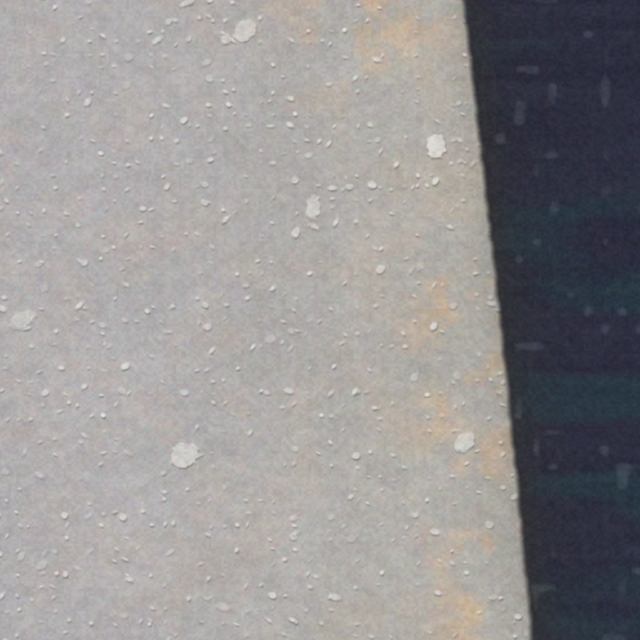
A WebGL 1 fragment shader for this texture:

```glsl
precision highp float;
// Pale speckled concrete slab with a slanted right edge above a dark blue gap.
uniform vec2 u_resolution;

const vec3 SLAB_COOL = vec3(0.695, 0.685, 0.690);
const vec3 SLAB_WARM = vec3(0.690, 0.678, 0.655);
const vec3 GAP_BLUE = vec3(0.175, 0.180, 0.245);
const vec3 GAP_TEAL = vec3(0.165, 0.220, 0.265);
const vec3 GAP_SHADE = vec3(0.195, 0.195, 0.205);
const vec3 RUST = vec3(0.075, 0.010, -0.055);
const vec3 CHIP_LIGHT = vec3(0.860, 0.850, 0.835);
const vec3 CHIP_SHADE = vec3(0.440, 0.430, 0.420);
const float EDGE_BASE = 0.831;
const float EDGE_SLOPE = 0.092;
const float EDGE_BEND = 0.016;
const float EDGE_SOFT = 0.006;
const float GRAIN = 0.050;
const float CHIP_SOFT = 0.0022;

float hash(vec2 p) {
  return fract(sin(dot(p, vec2(127.1, 311.7))) * 43758.5453);
}

float noise(vec2 p) {
  vec2 i = floor(p);
  vec2 f = fract(p);
  f = f * f * (3.0 - 2.0 * f);
  return mix(mix(hash(i), hash(i + vec2(1.0, 0.0)), f.x),
             mix(hash(i + vec2(0.0, 1.0)), hash(i + vec2(1.0)), f.x), f.y);
}

float fbm(vec2 p) {
  float sum = 0.0;
  float weight = 0.5;
  for (int i = 0; i < 4; i++) {
    sum += weight * noise(p);
    p = p * 2.03 + 17.3;
    weight *= 0.5;
  }
  return sum / 0.9375;
}

// Soft coverage of a tilted, slightly ragged ellipse.
float blob(vec2 d, vec2 radius, float angle) {
  float c = cos(angle);
  float s = sin(angle);
  vec2 q = vec2(c * d.x + s * d.y, c * d.y - s * d.x) / radius;
  float ragged = 0.35 * (noise(d * 170.0 + radius * 900.0) - 0.5);
  float dist = (length(q) - 1.0 + ragged) * min(radius.x, radius.y);
  return 1.0 - smoothstep(-CHIP_SOFT, CHIP_SOFT, dist);
}

// A light chip with a thin shadow along its lower side.
vec3 addChip(vec3 col, vec2 d, vec2 radius, float angle, float strength) {
  float shade = blob(d + vec2(-0.001, 0.0035), radius, angle);
  float body = blob(d, radius, angle);
  float tone = 0.75 + 0.4 * noise(d * 130.0 + radius * 700.0);
  col = mix(col, CHIP_SHADE, shade * (1.0 - body) * strength * 0.55);
  return mix(col, CHIP_LIGHT, clamp(body * strength * tone, 0.0, 1.0));
}

// One jittered chip in some of the cells of a square grid.
vec3 scatterChips(vec3 col, vec2 uv, float cells, float density, float size, float seed) {
  vec2 id = floor(uv * cells);
  vec2 key = id + seed;
  vec2 jitter = vec2(hash(key + 3.1), hash(key + 7.7));
  vec2 center = (id + 0.3 + 0.4 * jitter) / cells;
  float pick = step(hash(key), density);
  float scale = size * (0.5 + 0.5 * hash(key + 11.3));
  vec2 radius = scale * vec2(1.0, 0.4 + 0.45 * hash(key + 19.9));
  float angle = 1.8 * (hash(key + 23.5) - 0.4);
  float strength = pick * (0.3 + 0.7 * hash(key + 31.0));
  return addChip(col, uv - center, radius, angle, strength);
}

vec3 slabColor(vec2 uv, float inside) {
  vec3 col = mix(SLAB_COOL, SLAB_WARM, smoothstep(0.1, 0.8, uv.x));
  col += 0.045 * (fbm(uv * 9.0) - 0.5);
  col += 0.060 * (fbm(vec2(uv.x * 45.0, uv.y * 65.0)) - 0.5);
  // Rusty stains gather near the edge and at the top.
  float nearEdge = exp(-pow((inside - 0.075) / 0.065, 2.0)) * smoothstep(0.75, 0.5, uv.y);
  float topStain = exp(-dot(uv - vec2(0.58, 0.99), uv - vec2(0.58, 0.99)) * 90.0);
  float stain = smoothstep(0.42, 0.75, fbm(uv * 19.0 + 4.0));
  col += RUST * stain * (0.2 + nearEdge + topStain);
  // Fine flecks, then grit, then stones.
  col = scatterChips(col, uv, 53.0, 0.24, 0.0040, 41.0);
  col = scatterChips(col, uv + 0.013, 31.0, 0.20, 0.0070, 83.0);
  col = scatterChips(col, uv + 0.027, 17.0, 0.13, 0.0110, 12.0);
  // The largest stones.
  col = addChip(col, uv - vec2(0.682, 0.772), vec2(0.015, 0.018), 0.0, 0.95);
  col = addChip(col, uv - vec2(0.288, 0.289), vec2(0.022, 0.019), 0.3, 0.70);
  col = addChip(col, uv - vec2(0.383, 0.953), vec2(0.021, 0.015), 0.7, 0.60);
  col = addChip(col, uv - vec2(0.489, 0.676), vec2(0.011, 0.017), 0.0, 0.65);
  col = addChip(col, uv - vec2(0.036, 0.502), vec2(0.022, 0.012), 0.4, 0.50);
  col = addChip(col, uv - vec2(0.726, 0.310), vec2(0.018, 0.013), 0.7, 0.65);
  // A dull band follows the worn edge.
  return col - 0.065 * exp(-max(inside, 0.0) * 38.0);
}

vec3 gapColor(vec2 uv, float outside) {
  float bands = fbm(vec2(uv.x * 3.0, uv.y * 13.0) + 8.0);
  vec3 col = mix(GAP_BLUE, GAP_TEAL, smoothstep(0.45, 0.72, bands));
  col += 0.025 * (noise(vec2(uv.x * 5.0, uv.y * 75.0)) - 0.5);
  col = mix(col, GAP_SHADE, exp(-max(outside, 0.0) * 24.0));
  float dust = smoothstep(0.80, 0.98, noise(uv * 37.0 + 5.0));
  return col + 0.075 * dust;
}

void main() {
  vec2 uv = gl_FragCoord.xy / u_resolution;
  float edge = EDGE_BASE - EDGE_SLOPE * uv.y - EDGE_BEND * uv.y * uv.y;
  edge += 0.003 * (noise(vec2(uv.y * 65.0, 2.0)) - 0.5);
  float inside = edge - uv.x;
  float cover = smoothstep(-EDGE_SOFT, EDGE_SOFT, inside);
  vec3 col = mix(gapColor(uv, -inside), slabColor(uv, inside), cover);
  // Sensor grain with a slight colour speckle.
  float grain = noise(uv * 256.0) + 0.6 * noise(uv * 140.0 + 9.0) - 0.8;
  vec3 speckle = vec3(noise(uv * 95.0), noise(uv * 95.0 + 31.0), noise(uv * 95.0 + 67.0)) - 0.5;
  col += GRAIN * (grain + 0.45 * speckle) * mix(0.7, 1.0, cover);
  gl_FragColor = vec4(clamp(col, 0.0, 1.0), 1.0);
}
```
